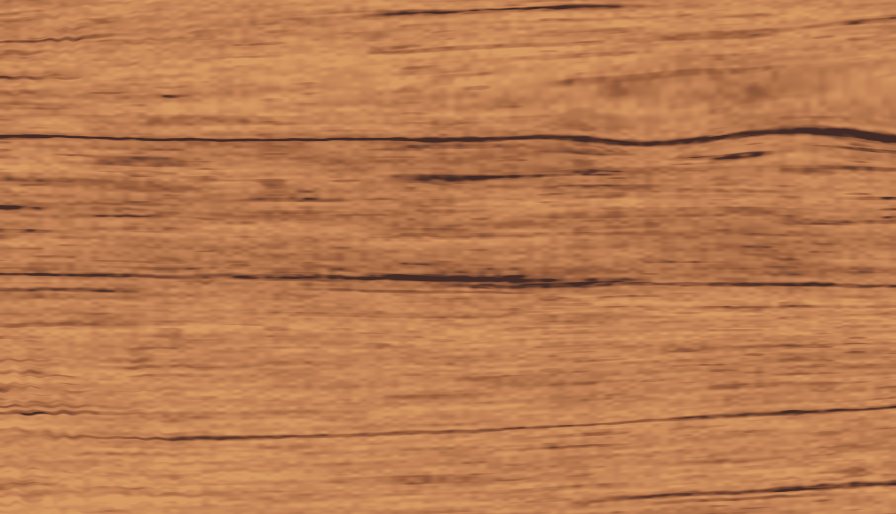
Write a WebGL 1 fragment shader that draws this texture.

```glsl
precision highp float;
// Teak-like wood veneer with horizontal grain: pale upper and lower bands, a
// darker streaky middle band and a few dark veins. Stretched value noise is
// summed along a bent grain coordinate into a darkness, then coloured by a ramp.
uniform vec2 u_resolution;

float hash(vec2 p) {
  return fract(sin(dot(p, vec2(127.1, 311.7))) * 43758.5453);
}

float noise(vec2 p) {
  vec2 i = floor(p), f = fract(p);
  f = f * f * (3.0 - 2.0 * f);
  return mix(mix(hash(i), hash(i + vec2(1.0, 0.0)), f.x),
             mix(hash(i + vec2(0.0, 1.0)), hash(i + vec2(1.0, 1.0)), f.x), f.y);
}

// Height across the grain, bent so that the fibres drift and rise to the right
float grainHeight(vec2 p) {
  float lower = 1.0 - smoothstep(0.25, 0.45, p.y);
  float upper = smoothstep(0.74, 0.9, p.y);
  float nearVein = exp(-pow((p.y - 0.73) / 0.05, 2.0));
  float v = p.y - 0.0215 * p.x * p.x * lower - 0.045 * p.x * upper;
  v -= 0.011 * sin(11.2 * (p.x - 1.41)) * smoothstep(0.8, 1.3, p.x) * nearVein;
  v += 0.012 * (noise(p * vec2(2.2, 5.0)) - 0.5);
  v += 0.004 * (noise(p * vec2(9.0, 14.0) + 7.0) - 0.5);
  // Curly ripple at the left edge of the pale bands
  float curl = (1.0 - smoothstep(0.1, 0.6, p.x)) * (lower + upper);
  return v + 0.0016 * curl * sin(p.x * 95.0 + 9.0 * noise(p * 12.0));
}

// Ragged dark line at one grain height, tapering between two ends
float vein(vec2 g, float height, float width, float start, float end) {
  float taper = smoothstep(start - 0.12, start + 0.1, g.x)
              * (1.0 - smoothstep(end - 0.1, end + 0.12, g.x));
  float w = width * (0.45 + 0.9 * noise(vec2(g.x * 7.0, height * 90.0)));
  float ragged = 0.003 * (noise(g * vec2(35.0, 160.0)) - 0.5);
  float d = abs(g.y - height + ragged);
  return taper * (1.0 - smoothstep(0.2 * w, w + 0.0015, d));
}

// Colour for a darkness of -1 (palest) to 6 (darkest)
vec3 woodRamp(float d) {
  vec3 c = mix(vec3(0.81, 0.56, 0.36), vec3(0.76, 0.50, 0.33), clamp(d, -0.7, 1.0));
  c = mix(c, vec3(0.69, 0.45, 0.29), clamp(d - 1.0, 0.0, 1.0));
  c = mix(c, vec3(0.62, 0.38, 0.24), clamp(d - 2.0, 0.0, 1.0));
  c = mix(c, vec3(0.53, 0.33, 0.23), clamp(d - 3.0, 0.0, 1.0));
  c = mix(c, vec3(0.38, 0.23, 0.17), clamp(d - 4.0, 0.0, 1.0));
  return mix(c, vec3(0.26, 0.17, 0.15), clamp(d - 5.0, 0.0, 1.0));
}

void main() {
  vec2 p = gl_FragCoord.xy / u_resolution.y;
  vec2 g = vec2(p.x, grainHeight(p));
  float middle = smoothstep(0.40, 0.46, g.y) * (1.0 - smoothstep(0.70, 0.74, g.y));

  // Broad bands, streaks, fibres and speckle
  float dark = 0.65 + 0.75 * middle;
  dark += 1.0 * (noise(g * vec2(0.9, 13.0)) - 0.5);
  dark += mix(1.4, 2.4, middle) * (noise(g * vec2(2.2, 48.0) + 3.0) - 0.5);
  dark += 2.0 * (noise(g * vec2(9.0, 125.0) + 11.0) - 0.5);
  dark += 1.6 * (noise(g * vec2(65.0, 170.0) + 29.0) - 0.5);

  // Pores: thin dashes, long and short, gathered in clumps
  float clump = 0.4 + 1.2 * noise(g * vec2(1.6, 17.0) + 41.0);
  float longPores = smoothstep(0.64, 0.92, noise(g * vec2(3.5, 88.0) + 53.0));
  float shortPores = smoothstep(0.66, 0.92, noise(g * vec2(15.0, 135.0) + 67.0));
  float broken = 0.5 + 0.8 * noise(g * vec2(40.0, 120.0) + 5.0);
  dark += clump * broken * mix(1.7, 2.6, middle) * (longPores + 0.8 * shortPores);

  // Main vein, widening to the right, with a brown halo
  float swell = 0.0045 + 0.009 * smoothstep(0.7, 1.4, p.x);
  float veins = vein(g, 0.731, swell, -1.0, 3.0);
  dark += 1.2 * exp(-abs(g.y - 0.731) / 0.011);

  // Thinner veins of the middle, lower and upper bands
  veins += 0.8 * vein(g, 0.461, 0.006, -1.0, 1.0);
  veins += 0.7 * vein(g, 0.448, 0.005, 0.9, 3.0);
  veins += 0.7 * vein(g, 0.431, 0.005, -1.0, 0.25);
  veins += 0.6 * vein(g, 0.436, 0.004, 0.65, 1.0);
  veins += 0.8 * vein(g, 0.145, 0.0045, 0.15, 3.0);
  veins += 0.8 * vein(g, 0.195, 0.0045, -1.0, 0.22);
  veins += vein(g, -0.005, 0.007, 1.2, 3.0);
  veins += 0.8 * vein(g, -0.018, 0.005, 1.3, 1.6);
  veins += 0.8 * vein(g, 0.935, 0.005, 0.75, 1.2);
  veins += 0.7 * vein(g, 0.92, 0.004, -1.0, 0.2);
  veins += 0.7 * vein(g, 0.848, 0.004, -1.0, 0.12);
  dark += 4.2 * min(veins, 1.0);

  gl_FragColor = vec4(woodRamp(dark), 1.0);
}
```
